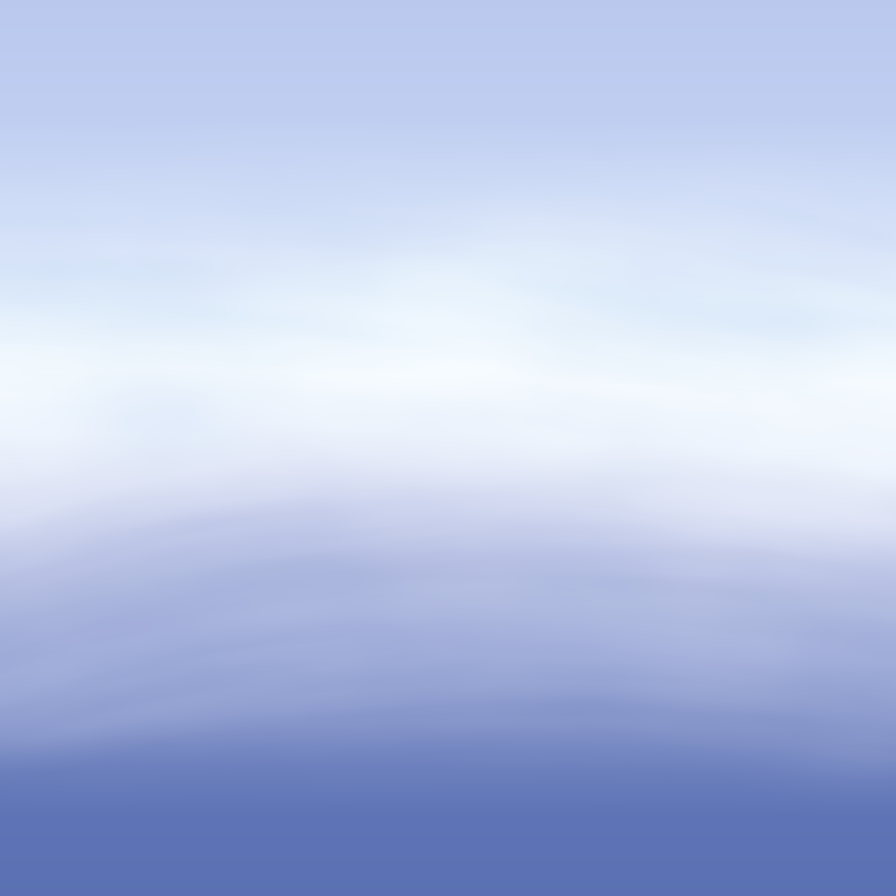
Reproduce this texture procedurally as a WebGL 1 fragment shader.

```glsl
precision highp float;
// A hazy sky: a white cloud band between pale blue above and deep blue below.
// A vertical gradient is bent by stretched noise, then tinted by soft
// elliptical puffs and faint slanting streaks.
uniform vec2 u_resolution;

float hash(vec2 p) {
  return fract(sin(dot(p, vec2(127.1, 311.7))) * 43758.5453);
}

float noise(vec2 p) {
  vec2 i = floor(p);
  vec2 f = fract(p);
  f = f * f * f * (f * (f * 6.0 - 15.0) + 10.0);
  return mix(mix(hash(i), hash(i + vec2(1.0, 0.0)), f.x),
             mix(hash(i + vec2(0.0, 1.0)), hash(i + vec2(1.0, 1.0)), f.x), f.y);
}

// Fractal noise centred on zero
float fbm(vec2 p) {
  float sum = 0.0;
  float amp = 0.5;
  for (int i = 0; i < 5; i++) {
    sum += amp * (noise(p) - 0.5);
    p = mat2(1.9, 0.25, -0.25, 1.9) * p + 7.3;
    amp *= 0.48;
  }
  return sum;
}

float puff(vec2 p, vec2 centre, vec2 radius) {
  vec2 d = (p - centre) / radius;
  return exp(-dot(d, d));
}

vec3 blend(vec3 below, vec3 above, float y0, float y1, float y) {
  return mix(below, above, clamp((y - y0) / (y1 - y0), 0.0, 1.0));
}

vec3 skyGradient(float y) {
  vec3 c = vec3(0.352, 0.440, 0.698);
  c = blend(c, vec3(0.368, 0.452, 0.710), 0.00, 0.09, y);
  c = blend(c, vec3(0.425, 0.502, 0.742), 0.09, 0.14, y);
  c = blend(c, vec3(0.535, 0.594, 0.795), 0.14, 0.19, y);
  c = blend(c, vec3(0.630, 0.680, 0.852), 0.19, 0.26, y);
  c = blend(c, vec3(0.705, 0.745, 0.886), 0.26, 0.35, y);
  c = blend(c, vec3(0.785, 0.815, 0.925), 0.35, 0.415, y);
  c = blend(c, vec3(0.860, 0.885, 0.957), 0.415, 0.465, y);
  c = blend(c, vec3(0.927, 0.952, 0.988), 0.465, 0.52, y);
  c = blend(c, vec3(0.950, 0.975, 0.995), 0.52, 0.58, y);
  c = blend(c, vec3(0.890, 0.938, 0.985), 0.58, 0.65, y);
  c = blend(c, vec3(0.848, 0.895, 0.974), 0.65, 0.71, y);
  c = blend(c, vec3(0.795, 0.848, 0.960), 0.71, 0.80, y);
  c = blend(c, vec3(0.748, 0.806, 0.943), 0.80, 0.87, y);
  return blend(c, vec3(0.730, 0.785, 0.933), 0.87, 1.0, y);
}

void main() {
  vec2 p = gl_FragCoord.xy / u_resolution;

  // Noise is strongest in the middle and fades to clean bands at both ends
  float cloudy = smoothstep(0.08, 0.26, p.y) * (1.0 - smoothstep(0.70, 0.90, p.y));
  float billow = fbm(p * vec2(4.0, 9.0) + 3.1);

  // Bend the gradient: the band sags to the right and arches at the centre
  float y = p.y + 0.035 * cloudy * billow;
  y += 0.035 * puff(p, vec2(1.0, 0.43), vec2(0.35, 0.10));
  y += 0.022 * puff(p, vec2(0.0, 0.42), vec2(0.22, 0.08));
  y -= 0.018 * puff(p, vec2(0.45, 0.40), vec2(0.20, 0.08));
  y += 0.020 * puff(p, vec2(0.04, 0.21), vec2(0.24, 0.045));
  y -= 0.016 * puff(p, vec2(0.50, 0.23), vec2(0.16, 0.06));
  y += 0.016 * puff(p, vec2(0.96, 0.15), vec2(0.10, 0.04));
  y -= 0.040 * puff(p, vec2(0.50, 0.71), vec2(0.19, 0.07));
  vec3 colour = skyGradient(y);

  // White puffs and bluish hollows
  vec3 white = vec3(0.96, 0.98, 1.0);
  colour = mix(colour, white, 0.22 * puff(p, vec2(0.66, 0.73), vec2(0.15, 0.05)));
  colour = mix(colour, white, 0.30 * puff(p, vec2(0.59, 0.50), vec2(0.16, 0.025)));
  vec3 paleBlue = vec3(0.80, 0.87, 0.97);
  colour = mix(colour, paleBlue, 0.30 * puff(p, vec2(0.18, 0.53), vec2(0.10, 0.04)));
  colour = mix(colour, paleBlue, 0.30 * puff(p, vec2(0.06, 0.68), vec2(0.22, 0.04)));
  colour = mix(colour, paleBlue, 0.28 * puff(p, vec2(0.88, 0.64), vec2(0.15, 0.025)));

  // Slanting streaks: rising to the right below, drooping to the right above
  float rise = p.y - 0.30 * p.x + 0.24 * p.x * p.x;
  float lower = fbm(vec2(p.x * 2.2, rise * 26.0) + 11.0);
  float upper = fbm(vec2(p.x * 3.0, (p.y + 0.12 * p.x * p.x) * 40.0) + 23.0);
  colour += vec3(0.07, 0.065, 0.04) * lower * cloudy * (1.0 - smoothstep(0.38, 0.54, p.y));
  colour += vec3(0.035, 0.02, 0.008) * upper * cloudy * smoothstep(0.46, 0.62, p.y);

  // Broad uneven brightness and a long shadow through the blue haze
  colour += vec3(0.045, 0.035, 0.015) * cloudy * fbm(p * vec2(6.0, 8.0) + 41.0);
  float shadow = puff(vec2(p.x, rise), vec2(0.45, 0.282), vec2(0.30, 0.018));
  colour -= vec3(0.028, 0.026, 0.014) * shadow;

  gl_FragColor = vec4(clamp(colour, 0.0, 1.0), 1.0);
}
```
